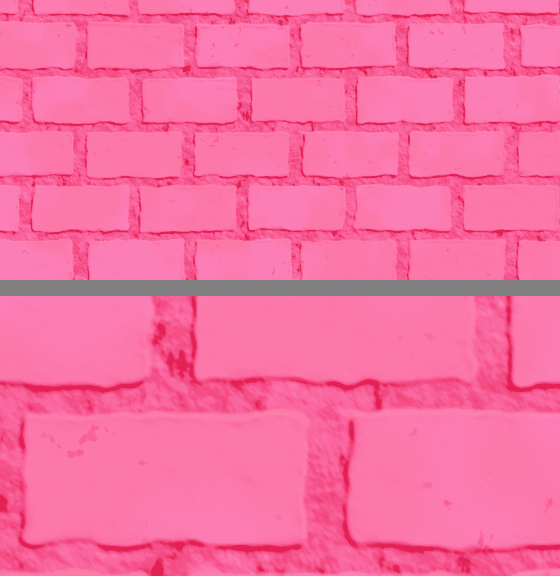
Top, the full canvas; bottom, a detail of the centre.
Reproduce this texture procedurally as a Shadertoy shader.

```glsl
// Painted pink brick wall in running bond with rough, worn edges.
// Jittered rounded boxes and fractal noise form a height field, which is lit
// from the upper right and coloured through a ramp from crevice to face.

#define PITCH vec2(0.3854, 0.1938)       // brick spacing, in canvas heights
#define ORIGIN vec2(0.479, 0.060)        // centre of one brick
#define HALF_SIZE vec2(0.1695, 0.0795)   // half extent of a brick face
#define CORNER 0.012
#define EDGE_WEAR 0.010
#define BRICK_RELIEF 0.0055
#define FACE_ROUGHNESS 0.0042
#define JOINT_ROUGHNESS 0.0068
#define LIGHT_DIR vec2(0.55, 0.83)
#define LIGHT_GAIN 0.75

const vec3 CREVICE = vec3(0.89, 0.13, 0.33);
const vec3 SHADE = vec3(0.96, 0.30, 0.52);
const vec3 JOINT = vec3(0.98, 0.40, 0.62);
const vec3 FACE_WARM = vec3(0.99, 0.47, 0.66);
const vec3 FACE_COOL = vec3(0.99, 0.495, 0.715);

float hash(vec2 p) {
    return fract(sin(dot(p, vec2(127.1, 311.7))) * 43758.5453);
}

float noise(vec2 p) {
    vec2 i = floor(p), f = fract(p);
    f = f * f * (3.0 - 2.0 * f);
    return mix(mix(hash(i), hash(i + vec2(1, 0)), f.x),
               mix(hash(i + vec2(0, 1)), hash(i + vec2(1, 1)), f.x), f.y);
}

float fbm(vec2 p) {
    float sum = 0.0, amp = 0.5;
    for (int i = 0; i < 4; i++) {
        sum += amp * noise(p);
        p = mat2(1.6, 1.2, -1.2, 1.6) * p + 7.3;
        amp *= 0.5;
    }
    return sum;
}

// Signed distance to the nearest brick (x) and its cell (yz)
vec3 nearestBrick(vec2 p) {
    vec2 wobble = vec2(noise(p * 16.0), noise(p * 16.0 + 31.0)) - 0.5;
    wobble += 0.6 * (vec2(noise(p * 48.0 + 11.0), noise(p * 48.0 + 57.0)) - 0.5);
    vec2 q = (p + EDGE_WEAR * wobble - ORIGIN) / PITCH;
    float row = floor(q.y + 0.5);
    q.x -= 0.5 * mod(row, 2.0);
    vec2 cell = vec2(floor(q.x + 0.5), row);
    vec2 local = (q - cell) * PITCH;

    // Each brick is laid slightly off its place, tilted and cut to its own size
    vec2 shift = vec2(hash(cell + 3.1), hash(cell + 8.7)) - 0.5;
    local -= shift * vec2(0.014, 0.005);
    local.y += local.x * 0.02 * (hash(cell + 5.3) - 0.5);
    vec2 halfSize = HALF_SIZE + 0.005 * (hash(cell + 1.9) - 0.5);
    vec2 d = abs(local) - halfSize + CORNER;
    float dist = length(max(d, 0.0)) + min(max(d.x, d.y), 0.0) - CORNER;
    return vec3(dist, cell);
}

float faceMask(float dist) {
    return 1.0 - smoothstep(-0.005, 0.004, dist);
}

float wallHeight(vec2 p) {
    float face = faceMask(nearestBrick(p).x);
    float patchiness = mix(0.5, 1.4, noise(p * 6.0 + 71.0));
    float paint = FACE_ROUGHNESS * patchiness * fbm(p * vec2(24.0, 30.0));
    float grit = JOINT_ROUGHNESS * fbm(p * 60.0 + 19.0);
    return BRICK_RELIEF * face + mix(grit, paint, face);
}

void mainImage(out vec4 fragColor, in vec2 fragCoord) {
    vec2 p = fragCoord / iResolution.y;
    vec3 brick = nearestBrick(p);
    float face = faceMask(brick.x);

    // Slope of the surface towards the light
    vec2 e = vec2(0.002, 0.0);
    vec2 slope = vec2(wallHeight(p + e.xy) - wallHeight(p - e.xy),
                      wallHeight(p + e.yx) - wallHeight(p - e.yx)) / (2.0 * e.x);
    float light = -dot(slope, LIGHT_DIR) * LIGHT_GAIN;

    // Base tone: blotchy mortar, and faces that dull towards worn edges
    float mortarTone = 0.20 + 0.72 * fbm(p * 34.0 + 5.0);
    float faceTone = 0.93 + 0.06 * (hash(brick.yz + 12.4) - 0.5);
    faceTone -= 0.22 * smoothstep(-0.022, 0.0, brick.x) * noise(p * 20.0 + 37.0);
    float tone = mix(mortarTone, faceTone, face) + clamp(light, -0.55, 0.28);

    // Broken shadow below and to the left of each brick
    float dropShadow = faceMask(nearestBrick(p + LIGHT_DIR * 0.008).x) * (1.0 - face);
    tone -= 0.50 * dropShadow * smoothstep(0.25, 0.70, noise(p * 26.0 + 41.0));

    // Holes in the mortar and small pits in patches on the faces
    float holes = smoothstep(0.58, 0.78, fbm(p * vec2(42.0, 24.0) + 63.0));
    float pits = smoothstep(0.67, 0.77, fbm(p * 50.0 + 13.0))
               * smoothstep(0.40, 0.75, noise(p * 8.0 + 27.0));
    tone -= mix(0.50 * holes, 0.40 * pits, face);
    tone = clamp(tone, 0.0, 1.0);

    // Colour ramp; faces drift between a warm and a cool pink
    float tint = 0.65 * noise(p * 4.0 + 2.0) + 0.35 * noise(p * 15.0 + 6.0);
    vec3 faceColor = mix(FACE_WARM, FACE_COOL, smoothstep(0.35, 0.65, tint));
    vec3 color = mix(CREVICE, SHADE, smoothstep(0.0, 0.33, tone));
    color = mix(color, JOINT, smoothstep(0.33, 0.64, tone));
    color = mix(color, faceColor, smoothstep(0.64, 0.92, tone));
    color += vec3(0.0, 0.03, -0.02) * face * smoothstep(0.10, 0.45, light);
    fragColor = vec4(color, 1.0);
}
```
